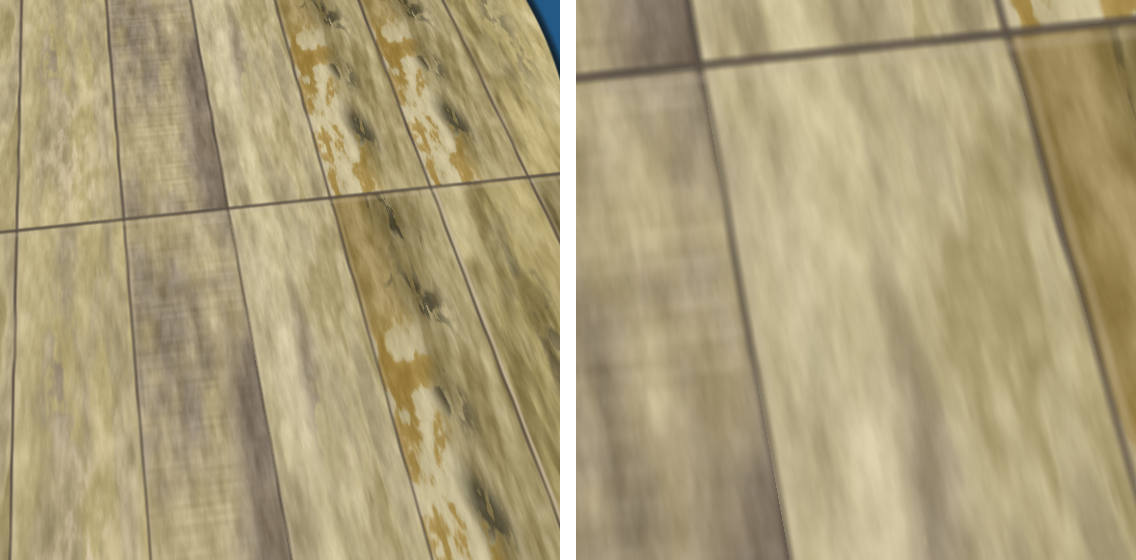
Left, the full canvas; right, a detail of the centre.
This texture is drawn by a WebGL 2 fragment shader. Its source:

```glsl
#version 300 es
precision highp float;
// Worn wood-look floor planks seen at an angle: long seams fan out downward and
// one tilted cross joint splits two rows. A projective map gives plank coordinates;
// each column has a print made of stretched noise, and the print repeats per row.
uniform vec2 u_resolution;
out vec4 outColor;

const vec3 CREAM = vec3(0.78, 0.74, 0.60);
const vec3 SAND  = vec3(0.68, 0.63, 0.50);
const vec3 STRAW = vec3(0.71, 0.65, 0.45);
const vec3 OLIVE = vec3(0.57, 0.51, 0.34);
const vec3 TAUPE = vec3(0.58, 0.53, 0.45);
const vec3 UMBER = vec3(0.38, 0.35, 0.25);
const vec3 MAUVE = vec3(0.47, 0.42, 0.37);
const vec3 BLUSH = vec3(0.82, 0.75, 0.63);
const vec3 OCHRE = vec3(0.66, 0.55, 0.30);
const vec3 GROUT = vec3(0.35, 0.31, 0.27);
const vec3 GLINT = vec3(0.76, 0.70, 0.61);
const vec3 BLUE  = vec3(0.14, 0.35, 0.52);
const vec3 NAVY  = vec3(0.08, 0.15, 0.20);
const float PLANK_LENGTH = 3.1;   // in plank widths
const float SEAM_HALF = 0.0024;   // in canvas units
const float JOINT_HALF = 0.0028;
const float SOFT = 0.0026;        // edge softness

float hash(vec2 p) {
    vec3 q = fract(vec3(p.xyx) * 0.1031);
    q += dot(q, q.yzx + 33.33);
    return fract((q.x + q.y) * q.z);
}

float noise(vec2 p) {
    vec2 i = floor(p), f = fract(p);
    f = f * f * (3.0 - 2.0 * f);
    return mix(mix(hash(i), hash(i + vec2(1, 0)), f.x),
               mix(hash(i + vec2(0, 1)), hash(i + vec2(1, 1)), f.x), f.y);
}

float fbm(vec2 p) {
    float sum = 0.0, amp = 0.53;
    for (int i = 0; i < 4; i++) {
        sum += amp * noise(p);
        p = p * 2.03 + 17.3;
        amp *= 0.5;
    }
    return sum;
}

// Soft elliptical spot
float blob(vec2 p, vec2 center, vec2 radius) {
    vec2 d = (p - center) / radius;
    return exp(-dot(d, d));
}

float line(float dist, float halfWidth) {
    return 1.0 - smoothstep(max(halfWidth - SOFT, 0.0), halfWidth + SOFT, abs(dist));
}

// Printed wood of one plank; p.x runs across (0..1), p.y along it
vec3 woodPrint(vec2 p, float kind) {
    vec2 s = p + vec2(kind * 13.7 + 40.0, kind * 5.3 + 20.0);
    float streak = fbm(s * vec2(7.0, 1.3));
    float cloud = fbm(s * vec2(3.2, 1.7));
    float fleck = fbm(s * vec2(11.0, 5.0));
    float grain = fbm(s * vec2(26.0, 7.0));
    float wobble = p.x + 0.3 * (cloud - 0.5);
    vec2 w = vec2(wobble, p.y);
    vec3 c;
    if (kind == 0.0) {                       // yellow edge, grey heart, pale blush
        c = mix(SAND, mix(STRAW, CREAM, 0.2), smoothstep(0.3, 0.6, streak));
        c = mix(c, mix(STRAW, CREAM, 0.4), 1.0 - smoothstep(0.15, 0.24, wobble));
        c = mix(c, TAUPE * 0.94, 0.85 * blob(w, vec2(0.38, 1.2), vec2(0.18, 0.8)) * smoothstep(0.32, 0.55, fleck));
        c = mix(c, BLUSH, 0.8 * blob(w, vec2(0.55, 2.3), vec2(0.3, 0.8)) * smoothstep(0.3, 0.62, fleck));
    } else if (kind == 1.0) {                // sawn weave with a mauve side
        float saw = noise(s * vec2(3.5, 34.0)) + noise(s * vec2(22.0, 2.0)) - 1.0;
        c = mix(TAUPE, mix(SAND, STRAW, 0.4), smoothstep(0.25, 0.6, cloud)) + 0.05 * saw;
        c = mix(c, MAUVE, 0.75 * smoothstep(0.62, 0.85, wobble) * smoothstep(0.6, 1.7, p.y));
    } else if (kind == 2.0 || kind < 0.0) {  // pale, with soft grey streaks
        c = mix(SAND, mix(CREAM, STRAW, 0.35), smoothstep(0.3, 0.58, streak));
        c = mix(c, CREAM, 0.8 * blob(w, vec2(0.2, 1.2), vec2(0.13, 1.2)));
        c = mix(c, TAUPE, 0.85 * blob(w, vec2(0.4, 1.5), vec2(0.1, 0.6)) * smoothstep(0.3, 0.55, fleck));
        c = mix(c, OLIVE, 0.6 * smoothstep(0.5, 0.65, streak) * smoothstep(0.4, 0.7, p.x));
    } else if (kind == 3.0) {                // ochre side, pale flakes, dark cracks
        c = mix(OLIVE, mix(SAND, STRAW, 0.5), smoothstep(0.3, 0.62, streak));
        c = mix(c, OCHRE * 0.9, 0.5 * (1.0 - smoothstep(0.25, 0.5, wobble)));
        float flaked = smoothstep(0.9, 1.4, p.y) * (1.0 - smoothstep(0.38, 0.52, wobble));
        c = mix(c, mix(OCHRE, CREAM, smoothstep(0.4, 0.56, fleck)), 0.8 * flaked);
        float ridge = abs(noise(s * vec2(8.0, 2.6)) + 0.25 * (fleck - 0.5) - 0.5);
        float crack = (1.0 - smoothstep(0.03, 0.11, ridge)) * smoothstep(0.36, 0.5, grain);
        float ragged = smoothstep(0.42, 0.58, fleck);
        for (int i = 0; i < 4; i++) {        // two cracks, then two knots
            vec2 center = vec2(0.52, 0.27 + 0.72 * float(i));
            vec2 q = p - vec2(0.25 * (p.y - center.y), 0.0);
            float spot = blob(q, center, i < 2 ? vec2(0.18, 0.26) : vec2(0.1, 0.22));
            float mark = i < 2 ? crack : ragged;
            c = mix(c, UMBER * 0.8, min(1.3 * spot, 1.0) * mark);
            c = mix(c, UMBER, 0.25 * spot);
        }
    } else {                                 // golden brown with a dark drifting streak
        c = mix(OLIVE, STRAW, smoothstep(0.28, 0.55, streak));
        c = mix(c, mix(CREAM, STRAW, 0.4), 0.6 * smoothstep(0.45, 0.7, cloud));
        float drift = blob(w, vec2(0.5, 1.3), vec2(0.17, 0.9));
        c = mix(c, UMBER, 0.8 * drift * smoothstep(0.35, 0.6, fleck));
    }
    return c + 0.17 * (fleck - 0.5) + 0.13 * (streak - 0.5) + 0.12 * (grain - 0.5);
}

void main() {
    vec2 uv = gl_FragCoord.xy / u_resolution;
    float down = 1.0 - uv.y;

    // Perspective: plank width grows downward
    float width = 0.1504 + 0.101 * down;
    float across = (uv.x - 0.039 + 0.021 * down) / width;
    float jointDist = down - 0.415 + 0.105 * uv.x;
    float along = jointDist / width;
    float row = floor(along / PLANK_LENGTH);  // -1 above the joint, 0 below
    float column = floor(across);
    float kind = (column == 4.0 && row < 0.0) ? 3.0 : column;

    vec2 p = vec2(across - column, along - row * PLANK_LENGTH);
    vec3 color = woodPrint(p, kind);
    color *= 1.0 + 0.05 * (fbm(uv * 5.0) - 0.5) - 0.02 * row;
    if (column == 5.0 && row == 0.0) color *= 0.82;

    // Long seams: worn dark groove with a lit bevel on its right
    float seam = floor(across + 0.5);
    float wear = noise(vec2(seam * 7.0, along * 5.0 + 30.0));
    float seamDist = (across - seam) * width + 0.002 * (wear - 0.5);
    float lit = (seam == 4.0 && row == 0.0) ? 0.8 : 0.3;
    float depth = 0.6 + 0.25 * hash(vec2(seam, row + 3.0)) + 0.3 * (wear - 0.5);
    color = mix(color, GLINT, lit * line(seamDist - 0.006, 0.0025));
    color = mix(color, GROUT, depth * line(seamDist, SEAM_HALF));

    // Cross joint
    color = mix(color, GLINT, 0.25 * line(jointDist - 0.008, 0.003));
    color = mix(color, GROUT, (0.7 + 0.25 * noise(uv * 30.0)) * line(jointDist, JOINT_HALF));

    // Blue object in the upper right corner
    float edge = uv.x - (0.94 + 0.55 * down - 0.9 * down * down);
    vec3 corner = mix(NAVY, BLUE, smoothstep(0.004, 0.02, edge));
    float inside = smoothstep(-SOFT, SOFT, edge) * (1.0 - smoothstep(0.15, 0.16, down));
    color = mix(color, corner, inside);

    outColor = vec4(clamp(color, 0.0, 1.0), 1.0);
}
```
